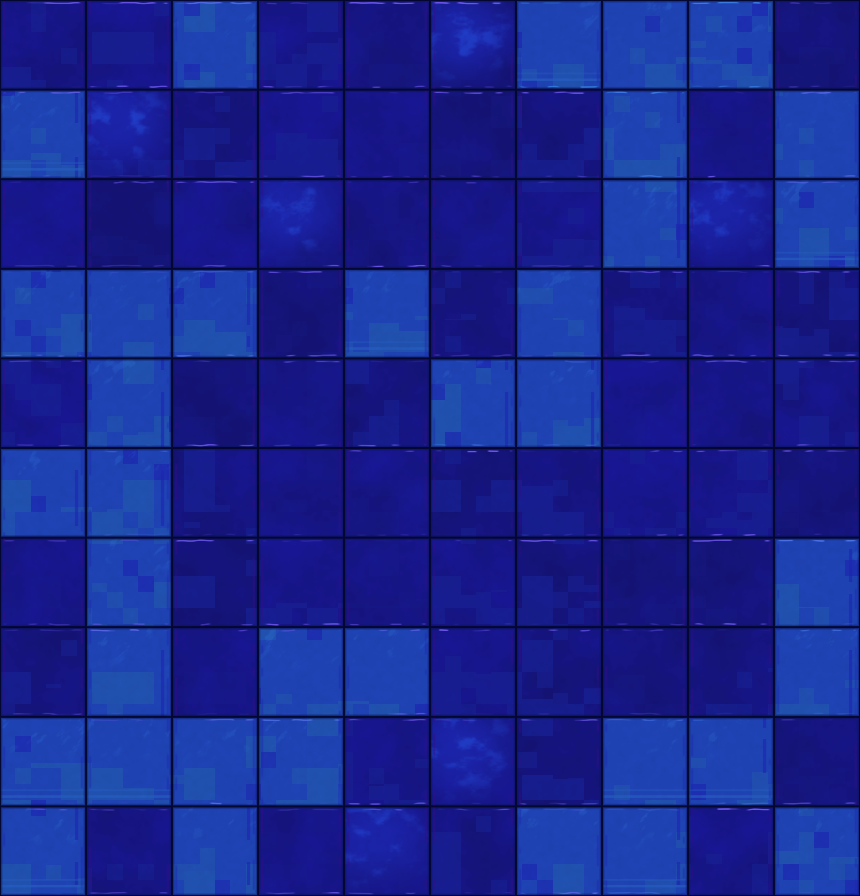
Reproduce this pattern procedurally as a Shadertoy shader.

```glsl
// Glazed cobalt wall tiles, ten across and ten down, with hairline dark grout.
// Each tile hashes to a dark, pale or glossy glaze; blocky patches, value
// noise and broken rim gleams add the wear.

const vec2 TILES = vec2(10.0);
const float PALE_SHARE = 0.37;
const float GLOSSY_SHARE = 0.07;
const float GROUT_HALF = 0.011;
const float RIM_WIDTH = 0.04;
const float BLOCKS_PER_TILE = 5.6;

const vec3 DEEP = vec3(0.078, 0.075, 0.455);
const vec3 COBALT = vec3(0.094, 0.088, 0.575);
const vec3 COBALT_PATCH = vec3(0.09, 0.125, 0.57);
const vec3 PALE = vec3(0.12, 0.26, 0.70);
const vec3 PALE_PATCH = vec3(0.13, 0.33, 0.68);
const vec3 VIVID = vec3(0.11, 0.15, 0.69);
const vec3 SHEEN = vec3(0.13, 0.26, 0.80);
const vec3 RIM = vec3(0.03, 0.07, 0.33);
const vec3 PURPLE = vec3(0.20, 0.05, 0.52);
const vec3 GROUT = vec3(0.01, 0.02, 0.16);
const vec3 LAVENDER = vec3(0.42, 0.34, 0.92);
const vec3 CYAN = vec3(0.20, 0.50, 0.88);

float hash(vec2 p) {
    return fract(sin(dot(p, vec2(127.1, 311.7))) * 43758.5453);
}

float noise(vec2 p) {
    vec2 i = floor(p), f = fract(p);
    f = f * f * (3.0 - 2.0 * f);
    return mix(mix(hash(i), hash(i + vec2(1, 0)), f.x),
               mix(hash(i + vec2(0, 1)), hash(i + vec2(1, 1)), f.x), f.y);
}

float fbm(vec2 p) {
    float sum = 0.0, gain = 0.5;
    for (int i = 0; i < 4; i++) {
        sum += gain * noise(p);
        p = p * 2.03 + 17.3;
        gain *= 0.5;
    }
    return sum;
}

// Antialiased line of the given half width around distance zero
float line(float d, float halfWidth, float px) {
    return 1.0 - smoothstep(halfWidth - 0.5 * px, halfWidth + 0.5 * px, abs(d));
}

// Square stains at two sizes, returned as 0..1 coverage
float blocks(vec2 p, float share) {
    vec2 q = p * BLOCKS_PER_TILE;
    float small = step(hash(floor(q) + 41.0), share * 0.6);
    float large = step(hash(floor(q * 0.5) + 83.0), share);
    return max(small * 0.8, large);
}

// Broken highlight running along one horizontal rim
float gleam(vec2 f, vec2 id, float height, float seed, float px) {
    float strength = hash(id + seed);
    float dashes = smoothstep(0.45, 0.8, noise(vec2(f.x * 8.0 + strength * 50.0, id.y + seed)));
    float wobble = 0.012 * (noise(vec2(f.x * 9.0, id.x + seed)) - 0.5);
    float inside = smoothstep(0.03, 0.08, f.x) * smoothstep(0.03, 0.08, 1.0 - f.x);
    return line(f.y - height + wobble, 0.008, px) * dashes * inside * strength;
}

void mainImage(out vec4 fragColor, in vec2 fragCoord) {
    vec2 p = fragCoord / iResolution.xy * TILES;
    vec2 px = TILES / iResolution.xy;
    vec2 id = floor(p), f = fract(p);
    float kind = hash(id + 3.0);
    bool pale = kind < PALE_SHARE;
    bool glossy = !pale && kind < PALE_SHARE + GLOSSY_SHARE;
    float cloud = fbm(p * 2.5 + id * 7.0);
    float grain = fbm(p * 15.0);
    float low = 1.0 - smoothstep(0.1, 0.6, f.y);

    // Glaze body
    vec3 color;
    if (pale) {
        color = mix(PALE, PALE_PATCH, blocks(p, 0.02 + 0.28 * low) * 0.8);
        color = mix(color, VIVID, 0.7 * step(hash(floor(p * BLOCKS_PER_TILE) + 9.0), 0.03));
        float streak = smoothstep(0.6, 0.75, fbm(vec2(p.x + p.y, p.y - p.x) * vec2(4.0, 8.0)));
        color = mix(color, CYAN, 0.22 * streak * smoothstep(0.4, 0.9, f.y));
        // Vivid right stripe and teal lower bands on some tiles
        float stripe = line(f.x - 0.89, 0.02, px.x) * step(0.45, hash(id + 21.0));
        color = mix(color, VIVID, 0.65 * stripe * step(0.25, hash(floor(p.yy * 8.0))));
        float bands = line(f.y - 0.11, 0.014, px.y) + 0.6 * line(f.y - 0.18, 0.01, px.y);
        color = mix(color, PALE_PATCH * 1.1, 0.7 * bands * step(0.65, hash(id + 33.0)));
    } else {
        float depth = 0.05 + 0.75 * hash(id + 57.0) + 1.3 * (cloud - 0.42);
        color = mix(DEEP, COBALT, clamp(depth, 0.0, 1.0));
        float stained = step(0.5, hash(id + 71.0));
        color = mix(color, COBALT_PATCH, blocks(p, 0.1 + 0.28 * low) * mix(0.15, 0.75, stained));
    }
    if (glossy) {
        float spot = 1.0 - smoothstep(0.1, 0.8, length((f - vec2(0.35, 0.65)) * vec2(0.9, 1.1)));
        color = mix(color, VIVID, 0.8 * spot);
        color = mix(color, SHEEN, 0.8 * spot * smoothstep(0.45, 0.75, fbm(p * vec2(5.0, 7.0))));
    }
    color *= 0.97 + 0.06 * grain;

    // Shaded rim with faint purple sides
    vec2 edge = min(f, 1.0 - f);
    float rim = 1.0 - smoothstep(GROUT_HALF, RIM_WIDTH, min(edge.x, edge.y));
    color = mix(color, RIM, 0.5 * rim);
    float side = line(edge.x - 0.05, 0.012, px.x) * smoothstep(0.45, 0.7, noise(p * vec2(2.0, 8.0)));
    color = mix(color, pale ? VIVID : PURPLE, 0.45 * side);

    // Broken gleams along top and bottom
    float shine = gleam(f, id, 0.965, 101.0, px.y) + gleam(f, id, 0.032, 131.0, px.y);
    color = mix(color, pale ? mix(CYAN, LAVENDER, hash(id + 5.0)) : LAVENDER, min(shine, 1.0));

    // Grout
    float joint = max(line(edge.x, GROUT_HALF, px.x), line(edge.y, GROUT_HALF, px.y));
    fragColor = vec4(mix(color, GROUT, 0.9 * joint), 1.0);
}
```
